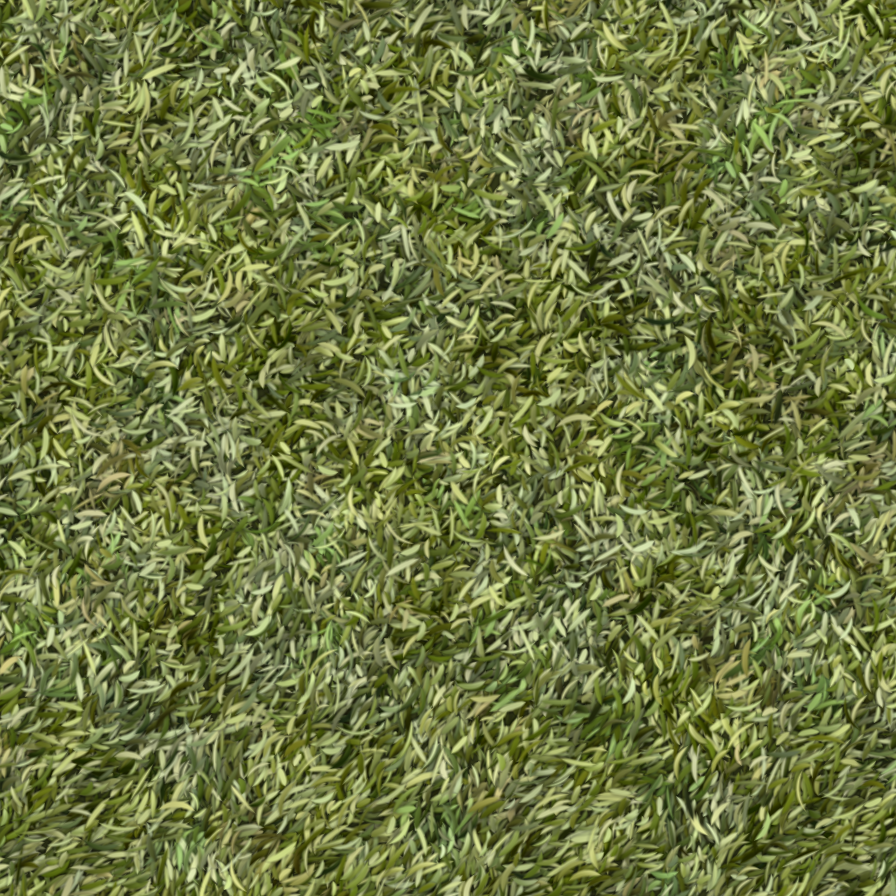
Write a WebGL 1 fragment shader that draws this texture.

```glsl
precision highp float;
uniform vec2 u_resolution;

// Blade layout, in canvas units
const int LAYERS = 12;
const float CELL = 0.0235;
const float HALF_LENGTH = 0.0215;
const float HALF_WIDTH = 0.0027;
const float BEND = 0.007;
const float SOFTNESS = 0.0021;

// Direction of growth, in radians
const float LEAN = 1.0;
const float SWAY = 0.9;
const float SPREAD_NEAR = 1.5;
const float SPREAD_FAR = 2.7;

// Tone and tint
const float TONE_BIAS = 0.13;
const float TONE_SPREAD = 1.25;
const float DEPTH_LIFT = 0.2;
const float PATCH_TONE = 0.16;
const float SIDE_LIGHT = 0.08;
const float TIP_LIGHT = 0.14;
const float SHADOW = 0.16;
const float SHADOW_REACH = 0.005;
const float TINT = 0.08;
const float BROAD_LIGHT = 0.13;

const vec3 SOIL = vec3(0.19, 0.21, 0.09);
const vec3 DEEP = vec3(0.13, 0.16, 0.01);
const vec3 SHADE = vec3(0.29, 0.335, 0.09);
const vec3 OLIVE = vec3(0.41, 0.465, 0.15);
const vec3 SAGE = vec3(0.43, 0.475, 0.27);
const vec3 LIGHT = vec3(0.57, 0.615, 0.34);
const vec3 PALE = vec3(0.79, 0.83, 0.57);
const vec3 STRAW = vec3(0.54, 0.44, 0.27);
const vec3 FRESH = vec3(0.31, 0.47, 0.17);

vec4 hash4(vec3 p) {
  vec4 q = fract(p.xyzx * vec4(0.1031, 0.1030, 0.0973, 0.1099));
  q += dot(q, q.wzxy + 33.33);
  return fract((q.xxyz + q.yzzw) * q.zywx);
}

// Layered sines, about -1 to 1, for clumps and patches
float patches(vec2 p, float seed) {
  vec2 w = p + 0.05 * sin(p.yx * 23.0 + seed);
  return 0.4 * sin(w.x * 23.0 + w.y * 13.0 + seed)
       + 0.35 * sin(w.y * 41.0 - w.x * 29.0 + seed * 2.3)
       + 0.25 * sin(w.x * 83.0 + w.y * 61.0 + seed * 3.7);
}

vec3 grassColor(float tone, float dryness) {
  vec3 middle = mix(OLIVE, SAGE, dryness);
  vec3 color = mix(DEEP, SHADE, smoothstep(0.0, 0.22, tone));
  color = mix(color, middle, smoothstep(0.18, 0.50, tone));
  color = mix(color, LIGHT, smoothstep(0.48, 0.80, tone));
  return mix(color, PALE, smoothstep(0.78, 1.02, tone));
}

// x: signed distance, y: place along blade, z: place across blade
vec3 bladeShape(vec2 p, float angle, float halfLength, float halfWidth, float bend) {
  float c = cos(angle);
  float s = sin(angle);
  vec2 q = vec2(c * p.x + s * p.y, c * p.y - s * p.x);
  float along = q.x / halfLength;
  float square = along * along;
  q.y += bend * (square - 0.3);
  float width = halfWidth * (1.0 - square * square);
  return vec3(abs(q.y) - width, along, q.y / halfWidth);
}

vec3 drawLayer(vec3 under, vec2 uv, float layer, float soft) {
  vec2 shift = layer * vec2(0.37, 0.71);
  vec2 home = floor(uv / CELL + shift);
  float depth = layer / float(LAYERS - 1);
  vec3 color = under;
  for (int y = -1; y <= 1; y++) {
    for (int x = -1; x <= 1; x++) {
      vec2 id = home + vec2(float(x), float(y));
      vec4 place = hash4(vec3(id + 7.0, layer * 13.0 + 1.0));
      vec4 look = hash4(vec3(id + 71.0, layer * 17.0 + 5.0));
      vec2 center = (id + place.xy - shift) * CELL;

      float spread = mix(SPREAD_NEAR, SPREAD_FAR, smoothstep(0.1, 0.5, center.y));
      float angle = LEAN + SWAY * patches(center, 1.0) + (place.z - 0.5) * spread;
      float size = mix(0.35, 1.0, place.w);
      float halfWidth = HALF_WIDTH * mix(0.55, 1.35, look.w);
      vec3 blade = bladeShape(uv - center, angle, HALF_LENGTH * size,
                              halfWidth, BEND * (look.z - 0.5) * 2.0 * size);

      // Tone from chance, height, patch and light
      float tone = 0.5 + TONE_BIAS + (look.x - 0.5) * TONE_SPREAD
                 + DEPTH_LIFT * (depth - 0.5) + PATCH_TONE * patches(center, 4.0)
                 + TIP_LIGHT * clamp(blade.y, -1.0, 1.0)
                 + SIDE_LIGHT * clamp(blade.z, -1.0, 1.0);
      float dryness = clamp(look.y + 0.6 * patches(center, 8.0), 0.0, 1.0);
      vec3 grass = grassColor(tone, dryness);
      grass += TINT * (look.z - 0.5) * vec3(0.6, -0.2, 0.0);
      grass.b += 1.6 * TINT * (dryness - 0.5);

      // Straw and fresh green blades, gathered in patches
      float kind = fract(look.y * 7.0 + place.w * 3.0);
      float straw = smoothstep(0.35, 0.8, patches(center, 12.0)) * step(0.4, kind);
      float fresh = smoothstep(0.4, 0.8, patches(center, 15.0)) * step(kind, 0.6);
      float glow = mix(0.5, 1.4, clamp(tone, 0.0, 1.0));
      grass = mix(grass, STRAW * glow, 0.35 * straw);
      grass = mix(grass, FRESH * glow, 0.5 * fresh);

      color *= 1.0 - SHADOW * (1.0 - smoothstep(0.0, SHADOW_REACH, blade.x));
      color = mix(color, grass, 1.0 - smoothstep(-soft, soft, blade.x));
    }
  }
  return color;
}

void main() {
  vec2 uv = gl_FragCoord.xy / u_resolution.y;
  float soft = max(SOFTNESS, 0.7 / u_resolution.y);
  vec3 color = SOIL;
  for (int i = 0; i < LAYERS; i++) {
    color = drawLayer(color, uv, float(i), soft);
  }
  color *= 1.0 + BROAD_LIGHT * patches(uv, 20.0);
  gl_FragColor = vec4(clamp(color, 0.0, 1.0), 1.0);
}
```
